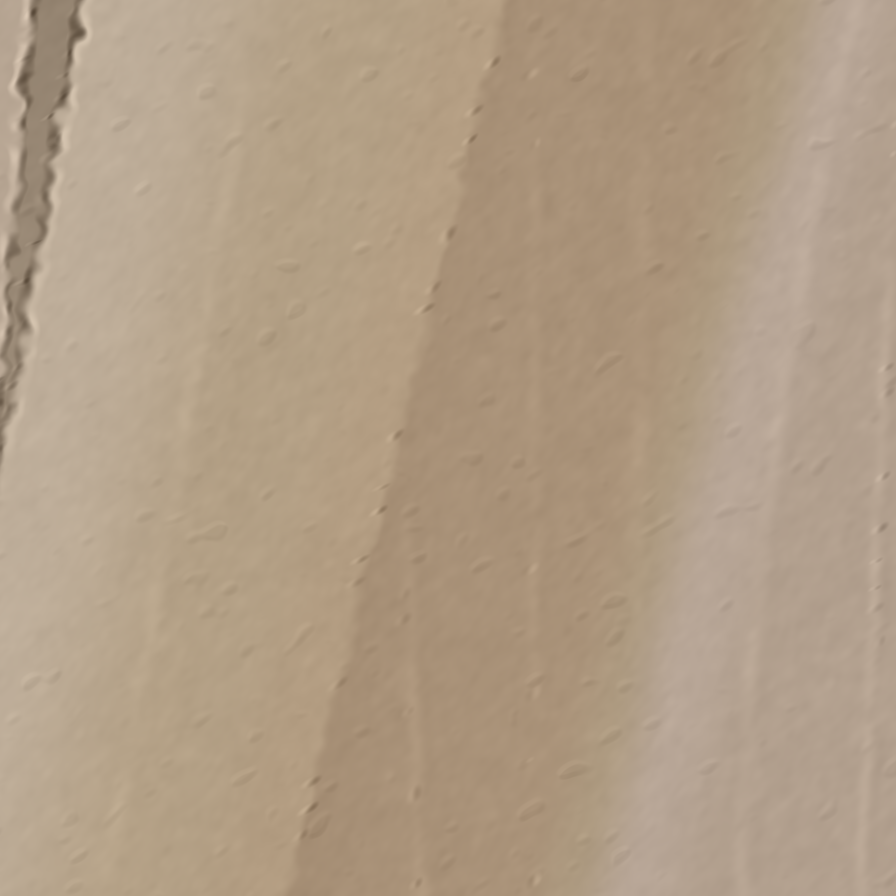
Write a WebGL 2 fragment shader that draws this texture.

```glsl
#version 300 es
precision highp float;
// Slanted layers of beige paint dragged over each other by a broad blade.
// Soft colour bands follow a sheared axis; ridges, torn edges with crumbs
// and a groove are added on top, and cellular spot noise gives the grain.

uniform vec2 u_resolution;
out vec4 fragColor;

const float SLANT = 0.245;     // horizontal drift of the layers per unit height
const float SEAM = 0.32;       // foot of the main overlap
const vec3 CREAM = vec3(0.742, 0.678, 0.600);
const vec3 SAND = vec3(0.703, 0.627, 0.523);
const vec3 TAN = vec3(0.664, 0.573, 0.473);
const vec3 OLIVE = vec3(0.677, 0.602, 0.500);
const vec3 LILAC = vec3(0.722, 0.652, 0.592);
const vec3 MAUVE = vec3(0.698, 0.626, 0.557);
const vec3 GROOVE = vec3(0.580, 0.515, 0.440);

float hash(vec2 p) {
  vec3 q = fract(p.xyx * 0.1031);
  q += dot(q, q.yzx + 33.33);
  return fract((q.x + q.y) * q.z);
}

float blob(vec2 p, float radius) {
  float k = max(0.0, 1.0 - dot(p, p) / (radius * radius));
  return k * k;
}

// Smooth cellular noise: one signed soft spot per cell, about -1 to 1.
float spotNoise(vec2 p) {
  vec2 cell = floor(p);
  float sum = 0.0;
  for (int j = -1; j <= 1; j++)
    for (int i = -1; i <= 1; i++) {
      vec2 c = cell + vec2(i, j);
      vec2 centre = c + vec2(hash(c), hash(c + 71.3));
      sum += (2.0 * hash(c + 137.7) - 1.0) * blob(p - centre, 1.0);
    }
  return sum;
}

// Coordinates along and across strokes that run up to the right.
vec2 strokeSpace(vec2 p, float angle, vec2 scale) {
  vec2 along = vec2(cos(angle), sin(angle));
  return vec2(dot(p, along), dot(p, vec2(-along.y, along.x))) * scale;
}

float wobble(float y, float seed) {
  return 0.5 * sin(y * 37.0 + seed) + 0.3 * sin(y * 83.0 + seed * 2.3)
       + 0.2 * sin(y * 191.0 + seed * 4.1);
}

// Uneven pits with a bright lip, scattered along a line at signed distance d.
float crumbs(float d, float y, float rows, float density, float seed) {
  float row = floor(y * rows);
  float h = hash(vec2(row, seed));
  float size = hash(vec2(row, seed + 9.0));
  vec2 p = vec2(d + 0.009 * (h - 0.5), (fract(y * rows) - mix(0.36, 0.64, size)) / rows);
  p.x -= mix(0.2, 0.9, h) * p.y;
  p.y *= mix(0.55, 1.0, h);
  float radius = mix(0.004, 0.008, size);
  float lip = blob(p + vec2(0.006, 0.002), radius);
  float strength = mix(0.35, 1.0, hash(vec2(row, seed + 31.0)));
  return step(hash(vec2(row, seed + 17.0)), density) * strength * (0.5 * lip - blob(p, radius));
}

// Raised bead of paint between two heights, lit on the left.
float ridge(float d, float y, float low, float high, float width) {
  float span = smoothstep(low - 0.08, low + 0.08, y) * (1.0 - smoothstep(high - 0.08, high + 0.08, y));
  float x = (d + 0.003 * wobble(y, low * 9.0)) / width;
  float broken = 0.55 + 0.45 * wobble(y * 0.7, high * 7.0);
  return span * broken * (exp(-x * x) - 0.35 * exp(-(x - 1.8) * (x - 1.8)));
}

vec3 paintBands(float s, float y, float ragged) {
  vec3 c = mix(CREAM, SAND, smoothstep(-0.09, 0.15, s));
  c = mix(c, SAND + vec3(0.001, -0.010, -0.012), smoothstep(0.18, 0.30, s));
  float seam = s - SEAM + 0.004 * wobble(y, 1.0) + 0.004 * ragged;
  vec3 under = TAN - 0.018 * exp(-max(seam, 0.0) * 16.0);
  float blur = 0.008 + 0.004 * wobble(y * 0.5, 3.0);
  c = mix(c, under, smoothstep(-blur, blur, seam));
  c = mix(c, OLIVE, smoothstep(0.57, 0.645, s));
  c = mix(c, LILAC, smoothstep(0.625, 0.70, s + 0.008 * wobble(y * 0.2, 4.0)));
  return mix(c, MAUVE, smoothstep(0.71, 0.79, s));
}

void main() {
  vec2 uv = gl_FragCoord.xy / u_resolution;
  float x = uv.x, y = uv.y, s = x - SLANT * y;
  float ragged = spotNoise(uv * 65.0);
  vec3 color = paintBands(s, y, ragged) + 0.006 * spotNoise(vec2(s * 9.0, y * 2.0));

  // Long ridges left by the blade
  float bend = x - (0.827 + 0.02 * y + 0.11 * y * y);
  float rim = x - (0.96 + 0.045 * y);
  float light = 0.028 * ridge(x - 0.115 - 0.175 * y, y, 0.0, 0.88, 0.009);
  light += 0.034 * ridge(x - 0.470 + 0.04 * y, y, -0.1, 0.40, 0.008);
  light += 0.026 * ridge(x - 0.596, y, 0.20, 0.82, 0.008);
  light += 0.022 * ridge(x - 0.703 - 0.018 * y, y, 0.35, 1.0, 0.010);
  light += 0.030 * ridge(bend, y, -0.1, 1.1, 0.009);
  light += 0.050 * ridge(rim, y, -0.1, 0.75, 0.007);

  // Crumbs on the overlap and the ridges
  light += 0.13 * crumbs(s - SEAM + 0.004 * wobble(y, 1.0), y, 36.0, 0.42, 3.0);
  light += 0.08 * crumbs(x - 0.466 + 0.04 * y, y, 31.0, 0.25, 5.0) * (1.0 - smoothstep(0.3, 0.45, y));
  light -= 0.07 * crumbs(x - 0.596, y, 29.0, 0.15, 8.0);
  light += 0.11 * crumbs(rim - 0.008, y, 33.0, 0.40, 12.0) * smoothstep(0.2, 0.4, y);

  // Torn groove that narrows downwards
  float fall = 1.0 - y;
  float right = x - 0.090 + 0.175 * fall + 0.003 * wobble(y, 2.0) + 0.005 * ragged;
  float left = x - 0.038 + 0.085 * fall + 0.004 * wobble(y, 6.0) + 0.005 * ragged;
  float inside = smoothstep(-0.006, 0.006, left) * (1.0 - smoothstep(-0.005, 0.005, right));
  color = mix(color, GROOVE + 0.07 * fall, inside);
  color = mix(color, MAUVE, 0.6 * (1.0 - smoothstep(-0.008, 0.005, left)));
  float open = smoothstep(0.40, 0.55, y);
  float torn = clamp(0.6 + 0.8 * spotNoise(uv * vec2(20.0, 48.0) + 11.0), 0.1, 1.0);
  light += open * torn * (0.08 * blob(vec2(right - 0.009, 0.0), 0.010) - 0.21 * blob(vec2(right, 0.0), 0.009));
  light += open * (1.1 - torn) * (0.10 * blob(vec2(left + 0.009, 0.0), 0.009) - 0.19 * blob(vec2(left, 0.0), 0.008));
  light += open * 0.13 * (crumbs(right, y, 43.0, 0.6, 21.0) + crumbs(left, y, 39.0, 0.6, 27.0));

  // Fine dragged grain and sparse small dents lit from the left
  light += 0.008 * spotNoise(strokeSpace(uv, 0.75, vec2(34.0, 72.0)));
  light += 0.009 * spotNoise(strokeSpace(uv, 0.9, vec2(80.0, 140.0)));
  vec2 dentSpace = strokeSpace(uv, 0.6, vec2(42.0, 85.0)) + 40.0;
  float dent = smoothstep(0.65, 1.3, spotNoise(dentSpace));
  float dentLip = smoothstep(0.65, 1.3, spotNoise(dentSpace - vec2(0.0, 0.5)));
  light += 0.035 * (0.6 * dentLip - dent);

  fragColor = vec4(color + light * vec3(1.0, 0.98, 0.94), 1.0);
}
```
